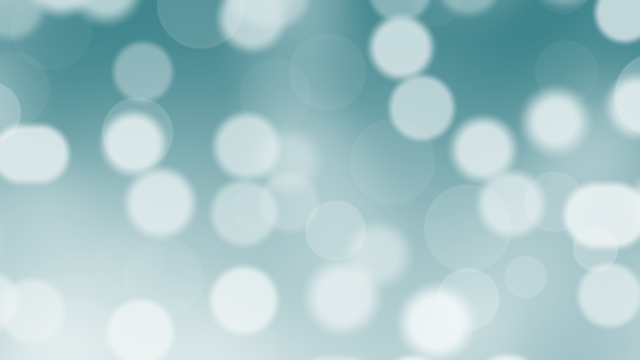
Give the GLSL for this background, as a Shadertoy shader.

```glsl
// Soft teal bokeh: blurred pale discs and thin bubbles over a vertical gradient.
#define TEAL vec3(0.245, 0.52, 0.55)
#define PALE vec3(1.0, 1.0, 1.0)
#define GLOW_CELL 0.42
#define DISC_CELL 0.25
#define DISC_RADIUS 0.087
#define DISC_BLUR 0.017
#define DISC_DENSITY 0.88
#define BUBBLE_CELL 0.27
#define BUBBLE_OPACITY 0.13
#define RIM_WIDTH 0.004

// Three random values per cell and layer
vec3 hash3(vec2 cell, float layer) {
    vec3 q = fract(vec3(cell, layer) * vec3(0.1031, 0.1030, 0.0973));
    q += dot(q, q.yxz + 33.33);
    return fract((q.xxy + q.yxx) * q.zyx);
}

// 1 inside a disc, 0 outside, with a blurred edge
float softDisc(float dist, float radius, float blur) {
    return 1.0 - smoothstep(radius - blur, radius + blur, dist);
}

// Lightness of the backdrop, 0 = teal, 1 = white
float backdrop(vec2 p, float across) {
    float light = mix(0.67, 0.05, smoothstep(0.12, 1.0, p.y));
    light += 0.05 * sin(3.1 * p.x + 2.0 * sin(2.3 * p.y) + 0.6);
    light += 0.04 * sin(6.7 * p.x - 4.9 * p.y + 1.4 * sin(4.1 * p.x));
    light -= 0.09 * smoothstep(0.55, 1.0, across);
    vec2 toFloor = vec2(across - 0.25, p.y) / vec2(0.3, 0.14);
    return light + 0.11 * exp(-dot(toFloor, toFloor));
}

// Wide, fully blurred patches of light
float addGlows(float light, vec2 p) {
    vec2 base = floor(p / GLOW_CELL);
    for (int j = -1; j <= 1; j++)
    for (int i = -1; i <= 1; i++) {
        vec2 cell = base + vec2(i, j);
        vec3 place = hash3(cell, 11.0);
        float dist = length(p - (cell + place.xy) * GLOW_CELL);
        float radius = mix(0.08, 0.15, place.z);
        light += (0.85 - light) * 0.28 * softDisc(dist, radius, radius * 0.9);
    }
    return light;
}

// Bright out-of-focus discs, a few slightly stretched sideways
float addDiscs(float light, vec2 p) {
    vec2 base = floor(p / DISC_CELL);
    for (int j = -1; j <= 1; j++)
    for (int i = -1; i <= 1; i++) {
        vec2 cell = base + vec2(i, j);
        vec3 place = hash3(cell, 23.0);
        vec3 look = hash3(cell, 37.0);
        vec2 center = (cell + mix(vec2(0.04), vec2(0.96), place.xy)) * DISC_CELL;
        vec2 offset = p - center;
        float stretch = 0.026 * step(0.88, look.y);
        offset.x -= clamp(offset.x, -stretch, stretch);
        float radius = DISC_RADIUS * mix(0.9, 1.1, look.x);
        float blur = DISC_BLUR * mix(0.8, 2.0, look.z * look.z);
        float opacity = mix(0.25, 0.96, sqrt(look.y)) * step(place.z, DISC_DENSITY);
        float tone = 0.75 + 0.21 * (1.0 - center.y) + 0.06 * (look.z - 0.5);
        light = mix(light, max(light, tone), opacity * softDisc(length(offset), radius, blur));
    }
    return light;
}

// Faint sharp-edged bubbles with a thin rim
float addBubbles(float light, vec2 p) {
    vec2 base = floor(p / BUBBLE_CELL);
    for (int j = -1; j <= 1; j++)
    for (int i = -1; i <= 1; i++) {
        vec2 cell = base + vec2(i, j);
        vec3 place = hash3(cell, 53.0);
        vec3 look = hash3(cell, 71.0);
        float dist = length(p - (cell + place.xy) * BUBBLE_CELL);
        float radius = mix(0.045, 0.122, sqrt(look.x));
        float fill = softDisc(dist, radius, RIM_WIDTH);
        float rim = softDisc(abs(dist - radius + RIM_WIDTH), 0.0, RIM_WIDTH);
        float opacity = BUBBLE_OPACITY * mix(0.3, 1.9, look.y * look.y);
        opacity *= step(place.z, 0.8);
        light += (0.95 - light) * opacity * (fill + 0.4 * rim);
    }
    return light;
}

void mainImage(out vec4 fragColor, in vec2 fragCoord) {
    vec2 p = fragCoord / iResolution.y;
    float light = backdrop(p, fragCoord.x / iResolution.x);
    light = addGlows(light, p);
    light = addDiscs(light, p);
    light = addBubbles(light, p);
    fragColor = vec4(mix(TEAL, PALE, clamp(light, 0.0, 1.0)), 1.0);
}
```
